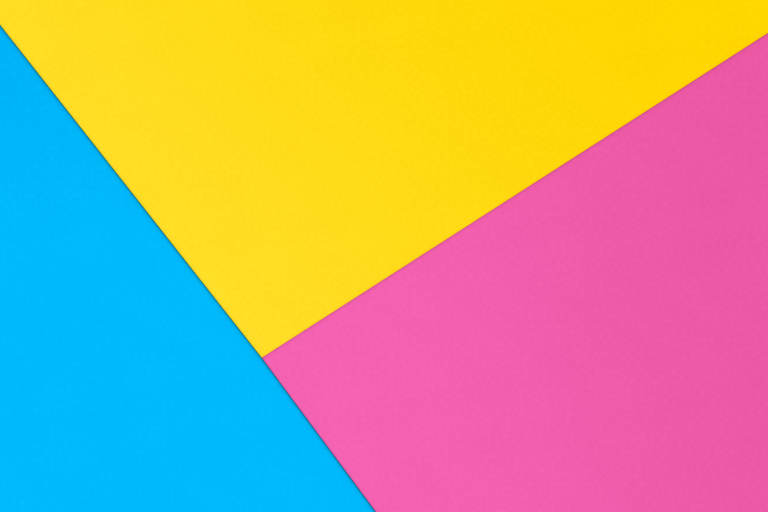
A Shadertoy shader for this background:

```glsl
// Three overlapping sheets of coloured paper: yellow, pink and blue.

vec2 hash2(vec2 p) {
    vec3 q = fract(p.xyx * vec3(0.1031, 0.1030, 0.0973));
    q += dot(q, q.yzx + 33.33);
    return fract((q.xx + q.yz) * q.zy);
}

// Distance to the nearest scattered point
float cellular(vec2 p) {
    vec2 cell = floor(p), f = fract(p);
    float nearest = 2.0;
    for (int y = -1; y <= 1; y++)
        for (int x = -1; x <= 1; x++) {
            vec2 o = vec2(x, y);
            nearest = min(nearest, length(o + hash2(cell + o) - f));
        }
    return nearest;
}

// Signed distance to the line a-b, positive on its left
float lineSide(vec2 p, vec2 a, vec2 b) {
    vec2 d = normalize(b - a);
    return d.x * (p.y - a.y) - d.y * (p.x - a.x);
}

void mainImage(out vec4 fragColor, in vec2 fragCoord) {
    vec2 p = fragCoord / iResolution.xy * vec2(1.5, 1.0);
    float aa = 0.8 / iResolution.y;

    // Sheet borders meet at one corner
    vec2 corner = vec2(0.511, 0.301);
    float upperLeft = lineSide(p, vec2(0.0, 0.951), corner);
    float lowerLeft = lineSide(p, corner, vec2(0.734, 0.0));
    float blueSide = p.y > corner.y ? upperLeft : lowerLeft;
    float pinkSide = lineSide(p, corner, vec2(1.5, 0.9355));

    // Soft light across each sheet
    vec3 yellow = mix(vec3(1.0, 0.875, 0.18), vec3(1.0, 0.84, 0.0),
                      smoothstep(0.0, 1.25, p.x * 0.6 + p.y * 0.6 - 0.2));
    vec3 pink = mix(vec3(0.965, 0.385, 0.70), vec3(0.925, 0.345, 0.645),
                    smoothstep(0.6, 1.6, p.x + 0.3 * p.y - 0.1));
    vec3 blue = mix(vec3(0.0, 0.725, 0.985), vec3(0.0, 0.70, 0.97),
                    smoothstep(0.5, 1.0, p.y));

    // Thin shadows where the sheets overlap
    pink *= 1.0 - 0.16 * exp(-abs(pinkSide) / 0.0025);
    yellow *= 1.0 - vec3(0.03, 0.10, 0.05) * exp(-abs(pinkSide) / 0.002);
    blue *= 1.0 - 0.30 * exp(-abs(blueSide) / 0.0025);

    vec3 color = mix(pink, yellow, smoothstep(-aa, aa, pinkSide));
    color = mix(blue, color, smoothstep(-aa, aa, blueSide));
    color *= 1.0 - 0.22 * exp(-abs(blueSide) / 0.0015);

    // Fine paper grain with faint broad mottling
    float grain = cellular(p * 110.0) - 0.45;
    float mottle = sin(p.x * 23.0 + 2.0 * sin(p.y * 17.0)) * sin(p.y * 29.0 + p.x * 11.0);
    color += 0.018 * grain + 0.003 * mottle;

    fragColor = vec4(clamp(color, 0.0, 1.0), 1.0);
}
```
